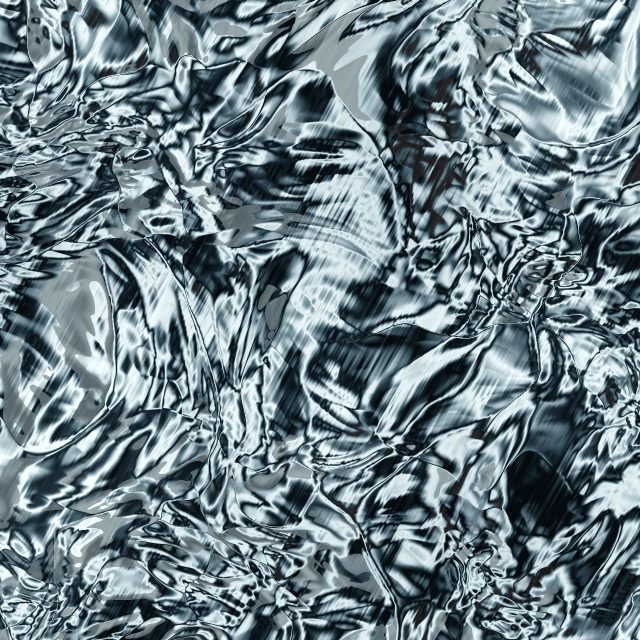
Give the GLSL for this texture, as a Shadertoy shader.

```glsl
#define FOLD_SCALE 2.7    // ridges of the coarsest octave per canvas height
#define HUB_CELLS 3.0     // pleat centres per canvas height
#define PLEAT 0.30        // height of the radiating pleats
#define WARP 0.10         // bending of the folds
#define CREASE 0.04       // roundness of crease lines
#define BANDS 0.55        // reflection bands per unit of slope
#define BRUSH 0.20        // slope scatter by brushed streaks
#define SCRATCH 0.10      // brightness of the streaks
#define GREY_LEVEL 0.34   // threshold of flat grey reflections
#define SAMPLES 2         // antialiasing grid

vec2 hash2(vec2 p) {
    vec3 q = fract(p.xyx * vec3(0.1031, 0.1030, 0.0973));
    q += dot(q, q.yzx + 33.33);
    return fract((q.xx + q.yz) * q.zy);
}

float corner(vec2 cell, vec2 offset, vec2 f) {
    return dot(hash2(cell + offset) * 2.0 - 1.0, f - offset);
}

// Gradient noise, roughly -0.6 to 0.6
float noise(vec2 p) {
    vec2 i = floor(p), f = p - i;
    vec2 u = f * f * f * (f * (f * 6.0 - 15.0) + 10.0);
    vec2 e = vec2(0.0, 1.0);
    float low = mix(corner(i, e.xx, f), corner(i, e.yx, f), u.x);
    float high = mix(corner(i, e.xy, f), corner(i, e.yy, f), u.x);
    return 1.2 * mix(low, high, u.y);
}

float softAbs(float x) {
    return sqrt(x * x + CREASE * CREASE);
}

// Conical pleats radiating from scattered hubs
float pleats(vec2 p) {
    p *= HUB_CELLS;
    vec2 home = floor(p);
    float h = 0.0;
    for (int y = -1; y <= 1; y++)
    for (int x = -1; x <= 1; x++) {
        vec2 cell = home + vec2(x, y);
        vec2 d = p - cell - hash2(cell + 40.0);
        float r = length(d);
        if (r >= 1.0 || r < 1e-5) continue;
        vec2 rnd = hash2(cell + 71.0);
        float angle = atan(d.y, d.x) + 0.5 * noise(d * 4.0 + cell * 7.0);
        float count = 3.0 + floor(rnd.x * 4.0);
        float wave = softAbs(sin(0.5 * count * angle + 6.28 * rnd.y))
                   + 0.2 * sin(3.0 * angle + 9.0 * rnd.x);
        float fade = 1.0 - r * r;
        h += PLEAT * r * wave * fade * fade * smoothstep(0.0, 0.12, r);
    }
    return h / HUB_CELLS;
}

// Height of the crumpled sheet
float sheet(vec2 p) {
    p += WARP * vec2(noise(p * 3.1 + 5.3), noise(p * 3.1 + 19.7));
    p += 0.25 * WARP * vec2(noise(p * 8.0 + 2.6), noise(p * 8.0 + 14.1));
    float crumple = smoothstep(-0.1, 0.35, noise(p * 4.0 + 31.4));
    float h = pleats(p), freq = FOLD_SCALE, slope = 1.1;
    for (int i = 0; i < 4; i++) {
        float detail = i < 2 ? 1.0 : mix(0.25, 1.3, crumple);
        vec2 stretched = p * freq * vec2(1.3, 0.7) + 11.3 * float(i);
        h += detail * slope / freq * softAbs(noise(stretched));
        p = mat2(0.8, 0.6, -0.6, 0.8) * p;
        freq *= 2.1;
        slope *= 0.62;
    }
    return h;
}

vec3 foil(vec2 p) {
    // Slope of the sheet
    vec2 e = vec2(0.0015, 0.0);
    float h = sheet(p);
    vec2 slope = (vec2(sheet(p + e.xy), sheet(p + e.yx)) - h) / e.x;

    // Fine brushing, steep and rising to the right
    vec2 along = normalize(vec2(0.48, 0.88));
    vec2 across = vec2(along.y, -along.x);
    vec2 s = vec2(dot(p, across), dot(p, along));
    float streak = noise(s * vec2(140.0, 5.0)) + noise(s * vec2(270.0, 9.0) + 8.5);
    vec2 scattered = slope + across * streak * BRUSH;

    // Light and dark bands of the surroundings
    float phase = BANDS * dot(scattered, vec2(0.8, -0.6))
                + 0.9 * noise(scattered * 1.1 + p * 2.0 + 3.7)
                + 0.25 * noise(p * 3.0 + 44.2);
    float band = abs(fract(phase + 0.15) * 2.0 - 1.0);
    band = smoothstep(0.02, 0.98, band);
    float light = mix(0.08, 0.96, band) + SCRATCH * streak * (1.0 - 0.5 * band);
    light += 0.16 * noise(p * 2.5 + 63.0);
    vec3 color = pow(vec3(clamp(light, 0.04, 1.0)), vec3(1.25, 1.0, 0.9));
    color *= vec3(0.955, 1.0, 1.01);

    // Warm dark and flat grey reflections
    float warm = smoothstep(0.2, 0.28, noise(slope * 0.6 + p * 4.0 + 23.1));
    warm *= 1.0 - smoothstep(0.12, 0.35, light);
    color = mix(color, vec3(0.16, 0.15, 0.155) + 0.06 * streak, 0.7 * warm);
    float grey = noise(slope * 0.8 + p * 3.0 + 57.6);
    grey = smoothstep(GREY_LEVEL, GREY_LEVEL + 0.03, grey);
    vec3 greyTone = vec3(0.47, 0.53, 0.55) + 0.14 * (band - 0.5) + 0.03 * streak;
    return mix(color, greyTone, 0.85 * grey);
}

void mainImage(out vec4 fragColor, in vec2 fragCoord) {
    vec3 sum = vec3(0.0);
    for (int k = 0; k < SAMPLES * SAMPLES; k++) {
        vec2 sub = (vec2(k % SAMPLES, k / SAMPLES) + 0.5) / float(SAMPLES) - 0.5;
        sum += foil((fragCoord + sub) / iResolution.y);
    }
    fragColor = vec4(sum / float(SAMPLES * SAMPLES), 1.0);
}
```
